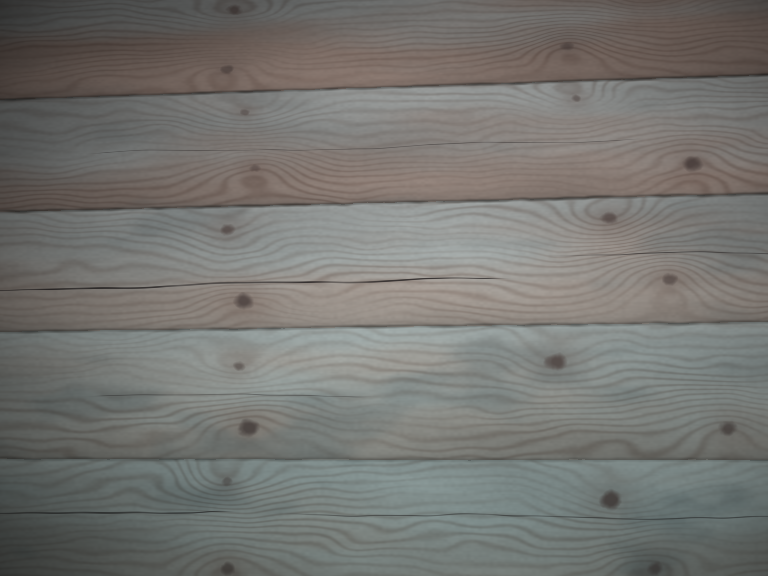
Give the GLSL for this texture, as a WebGL 1 fragment shader.

```glsl
precision highp float;
// Five weathered pine planks with wavy grain, knots, drying cracks and dark seams.

uniform vec2 u_resolution;

#define PLANK_HEIGHT 0.215
#define GRAIN_LINES 14.0
#define GRAIN_WAVE 6.0
#define GRAIN_DEPTH 0.115
#define KNOT_SIZE 0.0150
#define KNOT_BEND 3.8
#define CRACK_WIDTH 0.0014
#define SEAM_WIDTH 0.0042
#define VIGNETTE 1.13

const vec3 PALE_WOOD = vec3(0.672, 0.692, 0.680);
const vec3 WARM_WOOD = vec3(0.655, 0.580, 0.535);
const vec3 GRAIN_TINT = vec3(0.80, 1.00, 1.08);
const vec3 KNOT_COLOR = vec3(0.370, 0.315, 0.300);
const vec3 SEAM_COLOR = vec3(0.250, 0.240, 0.225);
const vec3 CRACK_COLOR = vec3(0.170, 0.150, 0.150);
const vec3 COOL_STAIN = vec3(0.430, 0.475, 0.480);

float hash(vec2 p) {
  return fract(sin(dot(p, vec2(127.1, 311.7))) * 43758.547);
}

float noise(vec2 p) {
  vec2 i = floor(p), f = fract(p);
  f = f * f * (3.0 - 2.0 * f);
  return mix(mix(hash(i), hash(i + vec2(1.0, 0.0)), f.x),
             mix(hash(i + vec2(0.0, 1.0)), hash(i + 1.0), f.x), f.y);
}

float fbm(vec2 p) {
  return 0.55 * noise(p) + 0.3 * noise(p * 2.1 + 7.3) + 0.15 * noise(p * 4.3 + 2.9);
}

// Plank coordinate: seams fan out to the right and planks narrow upward.
float plankCoord(vec2 uv) {
  float a = mix(0.0065, 0.0085, uv.x);
  float b = mix(0.2275, 0.2485, uv.x);
  float c = mix(0.203, 0.201, uv.x);
  return 1.0 + (b - sqrt(max(b * b - 4.0 * a * (uv.y - c), 0.0))) / (2.0 * a);
}

// Coverage of a line of half width w at distance d.
float line(float d, float w, float aa) {
  return 1.0 - smoothstep(max(w - aa, 0.0), w + aa, abs(d));
}

void main() {
  vec2 uv = gl_FragCoord.xy / u_resolution;
  float aspect = u_resolution.x / u_resolution.y;
  float aa = 0.6 / u_resolution.y;
  float r = plankCoord(uv);
  float row = floor(r), v = fract(r);
  vec2 p = vec2(uv.x * aspect, v * PLANK_HEIGHT);
  vec2 seed = vec2(row * 17.3, row * 5.7);

  // Knots: two whorls along each plank, two knots in each.
  float bend = 0.0, knot = 0.0, halo = 0.0;
  for (int i = 0; i < 4; i++) {
    float side = mod(float(i), 2.0), upper = floor(float(i) / 2.0);
    vec2 id = vec2(row + 3.0, float(i) + 1.0);
    float h1 = hash(id), h2 = hash(id + 41.0), h3 = hash(id + 83.0);
    vec2 c = vec2(mix(0.31 + 0.05 * (h1 - 0.5), 0.84 + 0.24 * (h1 - 0.5), side) * aspect,
                  (mix(0.27, 0.78, upper) + 0.16 * (h2 - 0.5)) * PLANK_HEIGHT);
    vec2 d = (p - c) * vec2(0.78, 1.0);
    float size = KNOT_SIZE * mix(0.5, 1.1, h3);
    float dist = length(d) + 0.008 * (fbm(p * 60.0 + seed) - 0.5);
    vec2 wide = d * vec2(0.75, 1.0);
    bend += (upper * 2.0 - 1.0) * KNOT_BEND * mix(0.6, 1.2, h2) * exp(-dot(wide, wide) / 0.0024);
    knot = max(knot, (1.0 - smoothstep(size * 0.3, size * 1.2, dist)) * mix(0.5, 0.95, h3));
    halo += exp(-dot(d, d) / (size * size * 6.0));
  }

  // Base tone: pale upper side, warm lower side, with drifting streaks.
  float drift = fbm(p * vec2(2.2, 14.0) + seed);
  float warm = 1.0 - smoothstep(0.05, 0.95, v + 1.2 * (drift - 0.5));
  warm *= mix(0.5, 1.05, pow(row / 4.0, 1.3));
  vec3 color = mix(PALE_WOOD, WARM_WOOD, clamp(warm + 0.2 * halo, 0.0, 1.0));
  color *= 0.85 + 0.30 * fbm(p * vec2(1.8, 9.0) + seed + 71.0);
  float stain = smoothstep(0.62, 0.85, fbm(p * vec2(4.5, 13.0) + seed + 31.0));
  color = mix(color, COOL_STAIN, 0.45 * stain * (1.0 - 0.2 * row));

  // Growth lines: contours of a wavy field pushed aside by the knots.
  float wave = fbm(p * vec2(3.5, 9.0) + seed + 9.0) + 0.08 * noise(p * vec2(18.0, 40.0) + seed);
  float field = v * GRAIN_LINES + bend + GRAIN_WAVE * wave;
  float ring = pow(0.5 + 0.5 * sin(6.2832 * field), 2.2);
  float depth = GRAIN_DEPTH * mix(0.1, 1.4, noise(p * vec2(4.0, 18.0) + seed + 53.0));
  color *= 1.0 - GRAIN_TINT * depth * ring;

  // Fine fibres and pores.
  color *= 0.98 + 0.04 * fbm(p * vec2(25.0, 220.0) + seed);
  color *= 0.98 + 0.04 * noise(p * vec2(150.0, 230.0) + seed);
  color = mix(color, KNOT_COLOR, max(knot, 0.15 * min(halo, 1.0)));

  // Cracks: long on even planks, faint on odd ones, with a thinner second run.
  float even = 1.0 - mod(row, 2.0);
  float crackEnd = 0.33 + 0.175 * row;
  float crackY = 0.48 + 0.13 * cos(row * 1.5708) + 0.08 * (fbm(vec2(p.x * 5.0, row)) - 0.5);
  float crackLevel = mix(0.4, 0.9, even) * step(row, 3.5);
  float startX = 0.15 * (1.0 - even);
  float taper = smoothstep(startX - 0.05, startX + 0.12, uv.x) * (1.0 - smoothstep(crackEnd - 0.2, crackEnd, uv.x));
  float branch = smoothstep(crackEnd + 0.02, crackEnd + 0.12, uv.x);
  float broken = 0.5 + 0.5 * noise(vec2(uv.x * 30.0, row));
  float longRun = line((v - crackY) * PLANK_HEIGHT, CRACK_WIDTH * mix(0.35, mix(0.5, 1.0, even), taper), aa)
                * smoothstep(0.0, 0.15, taper) * broken;
  float thinRun = line((v - crackY - 0.09 * row) * PLANK_HEIGHT, CRACK_WIDTH * 0.5, aa) * branch * broken * 0.65;
  color = mix(color, CRACK_COLOR, crackLevel * max(longRun, thinRun * even));

  // Seams: rough dark gap, soft shadow above it, pale lip below it.
  float seamId = floor(r + 0.5);
  float gap = (r - seamId) * PLANK_HEIGHT + 0.004 * (fbm(vec2(p.x * 22.0, seamId * 3.1)) - 0.5);
  float seamLevel = mix(0.38, 0.78, clamp((seamId - 1.0) / 2.0, 0.0, 1.0));
  color *= 1.0 - 0.14 * step(0.0, gap) * exp(-gap / 0.012);
  color += 0.03 * step(gap, 0.0) * exp(gap / 0.016);
  float seam = 1.0 - smoothstep(0.0, SEAM_WIDTH + aa, abs(gap));
  color = mix(color, SEAM_COLOR, seam * seamLevel * mix(0.45, 1.0, noise(vec2(p.x * 40.0, seamId))));

  // Dim room light, cooler toward the bottom.
  vec2 off = uv - vec2(0.58, 0.47);
  color *= 0.95 - VIGNETTE * dot(off, off);
  color *= mix(vec3(0.91, 0.99, 1.00), vec3(0.995, 0.985, 0.995), smoothstep(0.0, 0.8, uv.y));
  gl_FragColor = vec4(color, 1.0);
}
```
